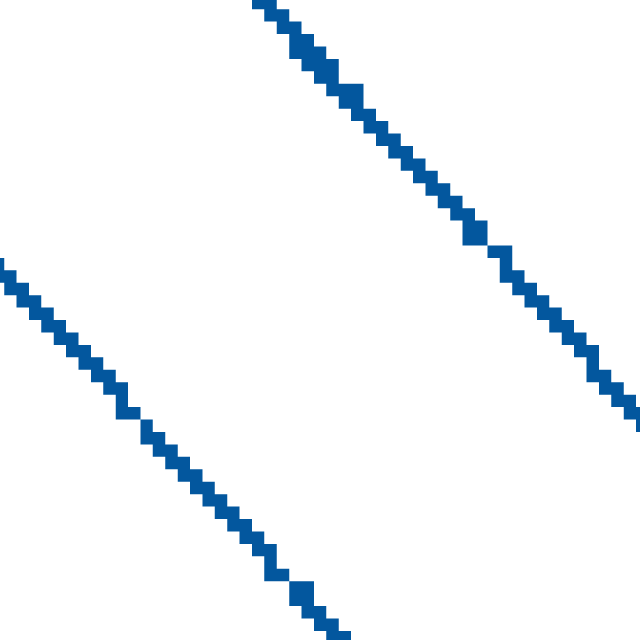
Give the GLSL for this pattern, as a Shadertoy shader.

```glsl
const vec3 PAPER = vec3(1.0);
const vec3 INK = vec3(0.01, 0.34, 0.62);
const vec2 CELL = vec2(0.01936, 0.01943);     // cell size in canvas units
const vec2 GRID_START = vec2(-0.01285, -0.0051); // top left corner of cell (0, 0)
const int SAMPLES = 4;                        // antialiasing samples per axis
const int SLIPS = 7;

// Diagonal (column - row) of each stair edge at the top row
const float UPPER_LEFT = 21.0;
const float UPPER_RIGHT = 22.0;
const float LOWER_LEFT = -22.0;
const float LOWER_RIGHT = -21.0;

// Rows where an edge slips one cell: negative to the left, positive to the right
const float UPPER_LEFT_SLIPS[SLIPS] = float[](-4.0, -19.0, 20.0, -22.0, -30.0, 0.0, 0.0);
const float UPPER_RIGHT_SLIPS[SLIPS] = float[](-6.0, 7.0, -8.0, -19.0, 20.0, -21.0, -29.0);
const float LOWER_LEFT_SLIPS[SLIPS] = float[](-33.0, 34.0, -35.0, -46.0, 47.0, -48.0, 0.0);
const float LOWER_RIGHT_SLIPS[SLIPS] = float[](-32.0, -45.0, 47.0, -48.0, 0.0, 0.0, 0.0);

// Net slip of an edge from the top down to the given row
float edgeSlip(float row, float slips[SLIPS]) {
    float total = 0.0;
    for (int i = 0; i < SLIPS; i++) {
        total += sign(slips[i]) * step(abs(slips[i]), row);
    }
    return total;
}

// 1 when the diagonal lies between both edges, inclusive
float between(float diagonal, float left, float right) {
    return step(left - 0.5, diagonal) * step(diagonal, right + 0.5);
}

// Ink coverage of the two stairs at a point measured from the top left
float stairs(vec2 p) {
    vec2 cell = floor((p - GRID_START) / CELL);
    float row = cell.y;
    float diagonal = cell.x - row;
    float upper = between(diagonal,
        UPPER_LEFT + edgeSlip(row, UPPER_LEFT_SLIPS),
        UPPER_RIGHT + edgeSlip(row, UPPER_RIGHT_SLIPS));
    float lower = between(diagonal,
        LOWER_LEFT + edgeSlip(row, LOWER_LEFT_SLIPS),
        LOWER_RIGHT + edgeSlip(row, LOWER_RIGHT_SLIPS));
    return max(upper, lower);
}

void mainImage(out vec4 fragColor, in vec2 fragCoord) {
    // Average a small sample grid to smooth the cell edges
    float ink = 0.0;
    for (int y = 0; y < SAMPLES; y++) {
        for (int x = 0; x < SAMPLES; x++) {
            vec2 offset = (vec2(x, y) + 0.5) / float(SAMPLES) - 0.5;
            vec2 uv = (fragCoord + offset) / iResolution.xy;
            ink += stairs(vec2(uv.x, 1.0 - uv.y));
        }
    }
    ink /= float(SAMPLES * SAMPLES);
    fragColor = vec4(mix(PAPER, INK, ink), 1.0);
}
```
